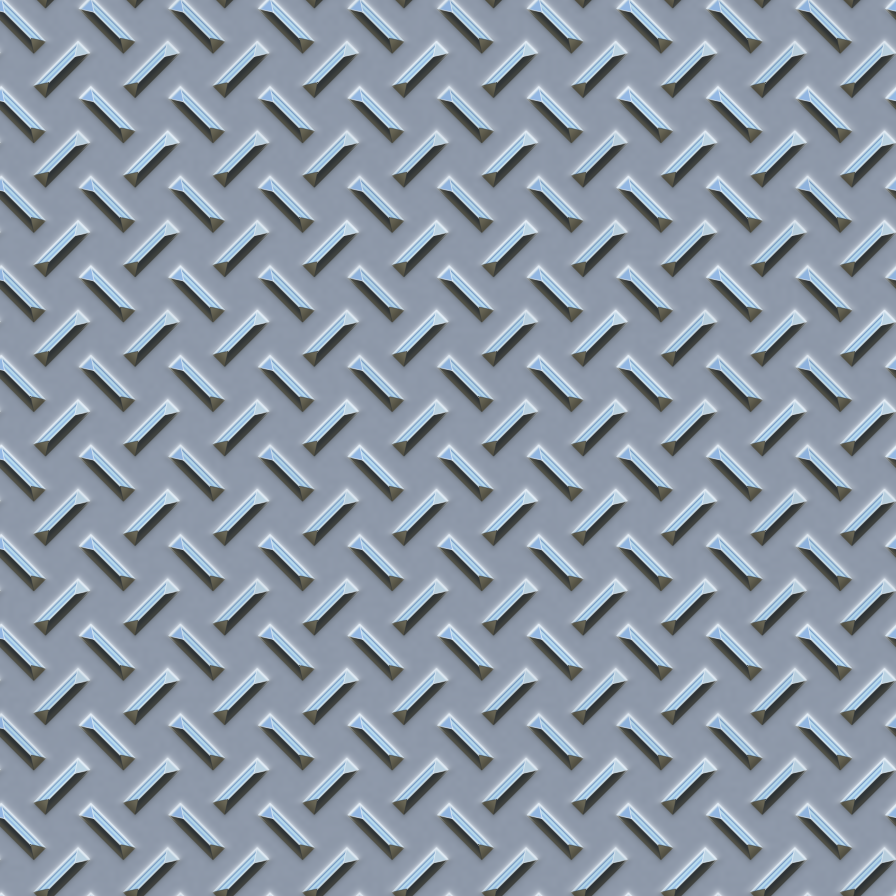
Write a WebGL 1 fragment shader that draws this texture.

```glsl
precision highp float;
// Steel tread plate: a 10 by 10 grid of crossed, bevelled bars with chrome highlights.

uniform vec2 u_resolution;

const float REPEATS = 10.0;
const float GRAIN_CELLS = 160.0;
const vec2 HALF_SIZE = vec2(0.355, 0.098); // bar half length and half width, in cells
const float END_RUN = 0.15;                // length of the sloping end faces

const vec3 STEEL = vec3(0.555, 0.597, 0.662);
const vec3 SILVER = vec3(0.73, 0.82, 0.88);
const vec3 SKY = vec3(0.57, 0.71, 0.88);
const vec3 DEEP_BLUE = vec3(0.40, 0.55, 0.74);
const vec3 GLINT = vec3(0.90, 0.93, 0.96);
const vec3 OLIVE = vec3(0.37, 0.36, 0.30);
const vec3 SHADE = vec3(0.18, 0.20, 0.21);
const vec3 SHADOW = vec3(0.36, 0.39, 0.42);

float hash(vec2 p) {
  vec3 q = fract(vec3(p.xyx) * 0.1031);
  q += dot(q, q.yzx + 33.33);
  return fract((q.x + q.y) * q.z);
}

// Value noise that wraps after a whole number of cells
float wrappedNoise(vec2 p, float period) {
  vec2 i = floor(p);
  vec2 f = fract(p);
  f = f * f * (3.0 - 2.0 * f);
  vec2 a = mod(i, period);
  vec2 b = mod(i + 1.0, period);
  return mix(mix(hash(a), hash(vec2(b.x, a.y)), f.x),
             mix(hash(vec2(a.x, b.y)), hash(b), f.x), f.y);
}

float boxDistance(vec2 p, vec2 halfSize) {
  vec2 d = abs(p) - halfSize;
  return length(max(d, 0.0)) + min(max(d.x, d.y), 0.0);
}

// Soft-edged line of the given half width
float stripe(float x, float center, float halfWidth, float blur) {
  return 1.0 - smoothstep(halfWidth - blur, halfWidth + blur, abs(x - center));
}

// Faces of the hipped bar: p.x runs to the upper end, p.y to the lit side
vec3 barColor(vec2 p, float blueEnd, float aa) {
  float side = 1.0 - abs(p.y) / HALF_SIZE.y;
  float end = (HALF_SIZE.x - abs(p.x)) / END_RUN;
  float rise = min(side, end);
  float blur = aa / HALF_SIZE.y;

  // Long faces
  vec3 bright = mix(SILVER, vec3(0.70, 0.86, 0.93), smoothstep(0.2, 0.7, side));
  bright = mix(bright, DEEP_BLUE, 0.8 * stripe(side, 0.32, 0.06, blur));
  bright = mix(bright, SKY, 0.9 * stripe(side, 0.74, 0.10, blur));
  vec3 dark = mix(mix(SHADE, OLIVE, 0.35 + 0.35 * blueEnd), SHADE, smoothstep(0.1, 0.75, side));
  vec3 color = mix(dark, bright, smoothstep(-aa, aa, p.y));

  // Sloping ends
  vec3 upper = mix(SILVER, SKY, blueEnd * smoothstep(0.1, 0.3, end));
  vec3 lower = mix(OLIVE * 0.85, OLIVE * 1.12, smoothstep(0.0, 0.8, end));
  vec3 tip = mix(lower, upper, step(0.0, p.x));
  color = mix(color, tip, smoothstep(-blur, blur, side - end));

  // Ridge, hips and lit rim
  float lit = smoothstep(-0.04, 0.04, p.y + 0.28 * p.x);
  float hip = stripe(side - end, 0.0, 0.07, blur);
  color = mix(color, mix(SHADE, GLINT, lit), hip * mix(0.45, 0.7, lit));
  color = mix(color, GLINT, 0.75 * stripe(p.y, 0.0, 0.007, aa) * step(side, end));
  return mix(color, GLINT, 0.85 * lit * (1.0 - smoothstep(0.06, 0.22, rise)));
}

// Adds one bar per cell; slant is 1 for rising bars and -1 for falling ones
vec3 addBars(vec3 base, vec2 grid, vec2 center, float slant, float aa) {
  vec2 offset = grid - center;
  vec2 id = floor(offset + 0.5);
  vec2 q = offset - id;
  q.x *= slant;
  vec2 p = vec2(q.x + q.y, q.y - q.x) * 0.70711;

  float d = boxDistance(p, HALF_SIZE - 0.012) - 0.012;
  float lit = smoothstep(-0.06, 0.06, p.y + 0.28 * p.x);
  float halo = exp(-max(d, 0.0) / 0.026) * (1.0 - smoothstep(0.07, 0.13, d));
  vec3 color = mix(base, mix(SHADOW, GLINT, lit), halo * mix(0.65, 0.7, lit));

  float tone = 0.98 + 0.04 * hash(mod(id, REPEATS) + 7.0 * slant + 11.0);
  vec3 bar = barColor(p, step(slant, 0.0), aa) * tone;
  return mix(color, bar, 1.0 - smoothstep(-aa, aa, d));
}

void main() {
  vec2 uv = gl_FragCoord.xy / u_resolution;
  vec2 grid = uv * REPEATS;
  float aa = 0.75 * REPEATS / min(u_resolution.x, u_resolution.y);

  // Plate with faint grain
  float grain = wrappedNoise(uv * GRAIN_CELLS, GRAIN_CELLS) - 0.5;
  vec3 color = STEEL + 0.012 * grain;

  // Crossed bars
  color = addBars(color, grid, vec2(0.69, 0.225), 1.0, aa);
  color = addBars(color, grid, vec2(0.195, 0.72), -1.0, aa);
  gl_FragColor = vec4(color, 1.0);
}
```
